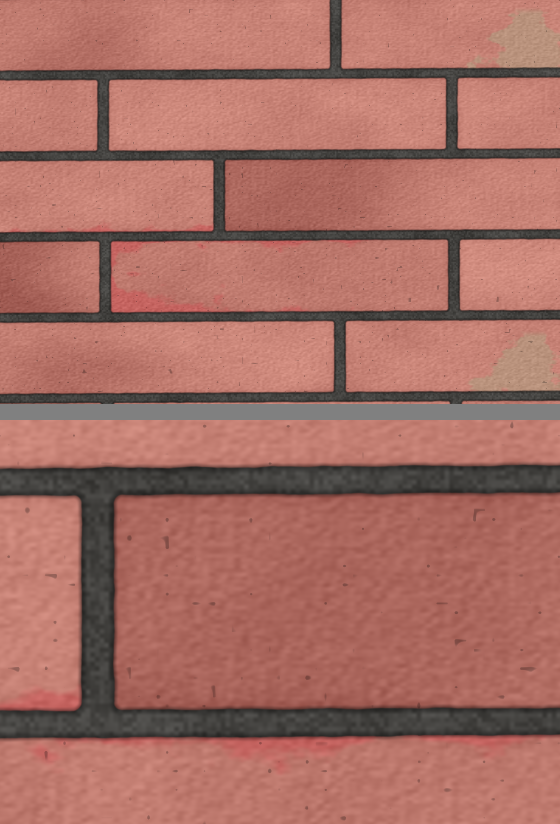
Top: the whole. Bottom: its middle third, enlarged.
This texture is drawn by a Shadertoy shader. Its source:

```glsl
// Long red bricks in a stepped bond with dark mortar, worn edges and pale stains.

// Lengths are in canvas heights
#define BRICK_LENGTH 0.863
#define ROW_HEIGHT 0.2
#define BED_JOINT 0.0225
#define HEAD_JOINT 0.027
#define CORNER 0.007
#define BOND_SHIFT 0.33
#define TILT 0.0055
#define CLAY vec3(0.80, 0.53, 0.48)
#define BURNT vec3(0.69, 0.42, 0.38)
#define RED_WEAR vec3(0.78, 0.38, 0.37)
#define STAIN vec3(0.72, 0.58, 0.49)
#define MORTAR vec3(0.245, 0.24, 0.23)

float hash(vec2 p) {
    return fract(sin(dot(p, vec2(127.1, 311.7))) * 43758.5453);
}

float noise(vec2 p) {
    vec2 i = floor(p), f = fract(p);
    f = f * f * (3.0 - 2.0 * f);
    float low = mix(hash(i), hash(i + vec2(1, 0)), f.x);
    float high = mix(hash(i + vec2(0, 1)), hash(i + vec2(1, 1)), f.x);
    return mix(low, high, f.y);
}

float fbm(vec2 p) {
    float sum = 0.0, amp = 0.533;
    for (int i = 0; i < 4; i++) {
        sum += amp * noise(p);
        p = p * 2.1 + 17.3;
        amp *= 0.5;
    }
    return sum;
}

float roundBox(vec2 p, vec2 halfSize, float r) {
    vec2 q = abs(p) - halfSize + r;
    return length(max(q, 0.0)) + min(max(q.x, q.y), 0.0) - r;
}

// 1 for the brick with this column and course, else 0
float pick(vec2 id, float column, float course) {
    return step(distance(id, vec2(column, course)), 0.5);
}

// Darker firing, as gradients along certain bricks
float burn(vec2 id, vec2 f) {
    float amount = 0.25 * hash(id + 3.7);
    amount += pick(id, -1.0, 2.0) * 1.05 * (1.0 - smoothstep(0.25, 0.8, f.x));
    amount += pick(id, -2.0, 3.0) * (1.6 - 2.0 * smoothstep(0.65, 1.15, f.x));
    amount += pick(id, -1.0, 3.0) * 0.3;
    vec2 patchOffset = (f - vec2(0.25, 0.3)) * vec2(4.0, 1.6);
    amount += pick(id, -1.0, 0.0) * 0.75 * exp(-dot(patchOffset, patchOffset));
    return amount;
}

// Red wear that creeps in from the edges of two bricks
float redWear(vec2 id, vec2 f, float rough) {
    float corner = 1.1 * exp(-4.5 * f.y - 1.8 * f.x) + 0.7 * exp(-25.0 * f.x);
    float top = 0.72 * exp(-9.0 * (1.0 - f.y)) * (1.0 - smoothstep(0.7, 0.9, f.x));
    float bottom = 0.72 * exp(-9.0 * f.y) + 0.5 * exp(-12.0 * (1.0 - f.x) - 5.0 * f.y);
    float reach = pick(id, -1.0, 3.0) * (corner + top)
                + pick(id, -2.0, 2.0) * (bottom + 0.6 * top);
    return smoothstep(0.58, 0.74, reach + 0.6 * rough) * step(0.01, reach);
}

// Pale stain, widening towards the foot of the brick
float paleStain(vec2 id, vec2 f, float rough) {
    float spread = 1.0 - abs(f.x - 0.545) / (0.15 * (1.0 - f.y) + 0.01);
    float mask = smoothstep(0.0, 0.3, spread + 1.8 * (rough - 0.5));
    return pick(id, 0.0, 0.0) * mask * (1.0 - smoothstep(0.72, 0.82, f.y));
}

void mainImage(out vec4 fragColor, in vec2 fragCoord) {
    vec2 p = fragCoord / iResolution.y;
    float px = 1.0 / iResolution.y;

    // Courses count down from the top; the bond steps out and back over four
    float down = (1.0 - p.y + TILT * p.x) / ROW_HEIGHT + 0.065;
    float row = floor(down), course = mod(row, 4.0);
    float along = p.x / BRICK_LENGTH - 0.963 - 0.003 * row
                - BOND_SHIFT * (2.0 - abs(course - 2.0));
    vec2 id = vec2(floor(along), course);
    vec2 f = vec2(fract(along), 1.0 - fract(down));

    // Brick outline with slightly uneven edges
    vec2 cell = vec2(BRICK_LENGTH, ROW_HEIGHT);
    vec2 halfSize = 0.5 * (cell - vec2(HEAD_JOINT, BED_JOINT));
    float d = roundBox((f - 0.5) * cell, halfSize, CORNER);
    d += 0.0025 * (fbm(p * 45.0) - 0.5);

    // Clay: burnt shading, stains, wear
    float cloud = fbm(p * vec2(7.0, 12.0) + row * 5.0);
    float rough = fbm(p * vec2(24.0, 34.0) + row * 9.0);
    float rim = exp(min(d, 0.0) / 0.007);
    float shade = burn(id, f) + 0.9 * (cloud - 0.5) + 0.5 * rim;
    vec3 clay = mix(CLAY, BURNT, clamp(shade, -0.2, 1.6));
    clay = mix(clay, STAIN, 0.9 * paleStain(id, f, rough));
    clay = mix(clay, RED_WEAR, 0.85 * redWear(id, f, rough));

    // Clay surface: bumps lit from the upper left, fine streaks, pits
    vec2 g = p * vec2(150.0, 190.0);
    clay += 0.055 * (noise(g) - noise(g + vec2(-0.5, 0.5)));
    clay += 0.05 * (noise(p * vec2(190.0, 330.0)) - 0.5);
    clay *= 1.0 - 0.25 * smoothstep(0.91, 0.98, noise(p * 130.0 + 40.0));
    clay *= 1.0 - 0.45 * smoothstep(-0.004, 0.001, d);

    // Mortar: sandy grey, shadowed beside the bricks
    float sand = noise(p * 260.0) - 0.5 + 1.2 * (fbm(p * 22.0) - 0.5);
    vec3 mortar = MORTAR + 0.09 * sand;
    mortar *= mix(0.72, 1.1, smoothstep(0.0, 0.006, d));

    vec3 color = mix(clay, mortar, smoothstep(-px, px, d));
    fragColor = vec4(clamp(color, 0.0, 1.0), 1.0);
}
```
